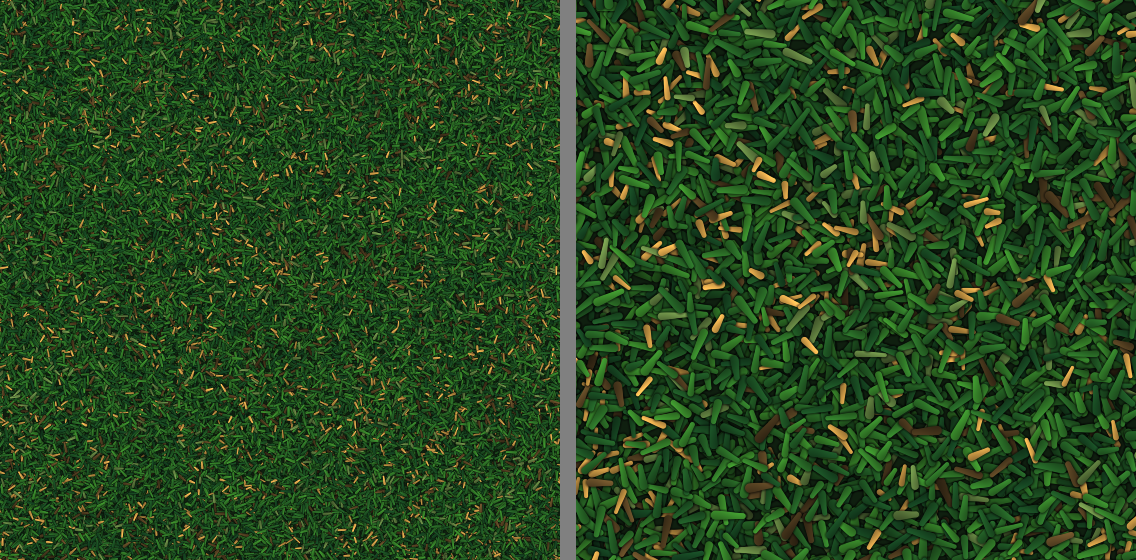
Left: the whole. Right: its middle third, enlarged.
This texture is drawn by a Shadertoy shader. Its source:

```glsl
const float CELLS = 76.0;
const int LAYERS = 6;
const float TAU = 6.2831853;

const vec3 SOIL = vec3(0.06, 0.12, 0.06);
const vec3 DEEP_GREEN = vec3(0.08, 0.26, 0.13);
const vec3 FRESH_GREEN = vec3(0.22, 0.52, 0.16);
const vec3 PALE_GREEN = vec3(0.38, 0.50, 0.25);
const vec3 BROWN = vec3(0.33, 0.25, 0.13);
const vec3 STRAW = vec3(0.85, 0.64, 0.29);

vec4 hash4(vec2 p) {
    vec4 q = fract(p.xyxy * vec4(0.1031, 0.1030, 0.0973, 0.1099));
    q += dot(q, q.wzxy + 33.33);
    return fract((q.xxyz + q.yzzw) * q.zywx);
}

// Layered sines, roughly -1 to 1, for loose clumps of dry grass
float clumps(vec2 p) {
    float broad = sin(p.x * 37.0 + 2.3 * sin(p.y * 23.0)) * sin(p.y * 41.0 + 2.1 * sin(p.x * 29.0));
    float fine = sin(p.x * 83.0 - p.y * 47.0 + 2.0 * sin(p.y * 61.0)) * sin(p.y * 89.0 + p.x * 31.0);
    return 0.55 * broad + 0.45 * fine;
}

// Signed distance to a tapered blade lying along the x axis
float bladeDistance(vec2 p, float halfLength, float halfWidth) {
    float taper = mix(1.0, 0.65, smoothstep(-halfLength, halfLength, p.x));
    return length(vec2(max(abs(p.x) - halfLength, 0.0), p.y)) - halfWidth * taper;
}

vec3 bladeColor(float kind, float tone, float strawChance) {
    if (kind < strawChance) return STRAW * mix(0.75, 1.08, tone);
    if (kind > 0.95) return BROWN * mix(0.7, 1.2, tone);
    if (kind > 0.90) return PALE_GREEN * mix(0.8, 1.1, tone);
    return mix(DEEP_GREEN, FRESH_GREEN, tone);
}

// Paints one blade with its contact shadow over the colour below
vec3 paintBlade(vec3 below, vec2 p, vec2 center, vec4 shape, vec4 look, float height, float pixel) {
    float angle = shape.z * TAU;
    vec2 along = vec2(cos(angle), sin(angle));
    vec2 offset = p - center;
    vec2 q = vec2(dot(offset, along), dot(offset, vec2(-along.y, along.x)));

    float strawChance = mix(0.025, 0.20, smoothstep(-0.15, 0.6, clumps(center)));
    float size = look.x < strawChance ? 0.82 : 1.0;
    float halfLength = mix(0.0040, 0.0082, shape.w) * size;
    float halfWidth = mix(0.0019, 0.0028, look.z) * size;

    float d = bladeDistance(q, halfLength, halfWidth);
    float shadow = 1.0 - smoothstep(-0.0005, 0.0018, d);
    float cover = 1.0 - smoothstep(-0.6 * pixel, 0.6 * pixel, d);

    // Cross-section light and a slight fade toward the root
    float ridge = 1.0 + 0.16 * clamp(q.y / halfWidth, -1.0, 1.0);
    float root = mix(0.88, 1.08, smoothstep(-halfLength, halfLength, q.x));
    vec3 color = bladeColor(look.x, look.y, strawChance) * ridge * root * height;
    return mix(below * (1.0 - 0.58 * shadow), color, cover);
}

// Draws one scattered layer; each cell holds one blade
vec3 paintLayer(vec3 color, vec2 p, float layer, float height, float pixel) {
    vec2 shift = vec2(0.37, 0.61) * layer / CELLS;
    vec2 home = floor((p + shift) * CELLS);
    for (int y = -1; y <= 1; y++) {
        for (int x = -1; x <= 1; x++) {
            vec2 cell = home + vec2(x, y);
            vec4 shape = hash4(cell + 131.0 * layer + 17.0);
            vec4 look = hash4(cell + vec2(211.0, 157.0) * layer + 419.0);
            vec2 center = (cell + shape.xy) / CELLS - shift;
            color = paintBlade(color, p, center, shape, look, height, pixel);
        }
    }
    return color;
}

void mainImage(out vec4 fragColor, in vec2 fragCoord) {
    float pixel = 1.0 / iResolution.y;
    vec2 p = fragCoord * pixel;

    // Stack the turf from shaded base to lit top
    vec3 color = SOIL;
    for (int i = 0; i < LAYERS; i++) {
        float layer = float(i);
        float height = mix(0.62, 1.06, layer / float(LAYERS - 1));
        color = paintLayer(color, p, layer, height, pixel);
    }
    fragColor = vec4(clamp(color, 0.0, 1.0), 1.0);
}
```
